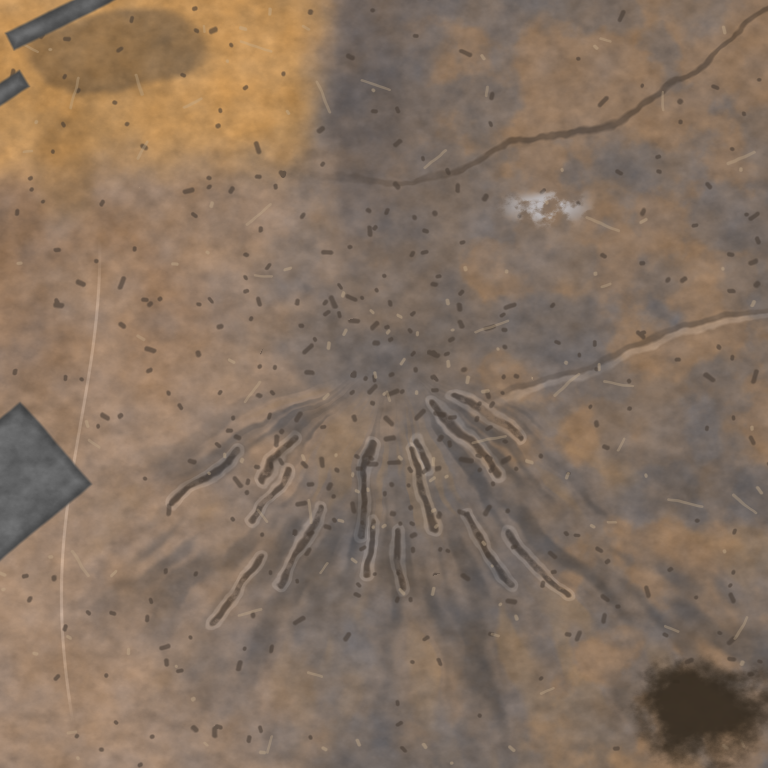
Reproduce this texture procedurally as a Shadertoy shader.

```glsl
float hash(vec2 p) {
    vec3 q = fract(vec3(p.xyx) * 0.1031);
    q += dot(q, q.yzx + 33.33);
    return fract((q.x + q.y) * q.z);
}

float noise(vec2 p) {
    vec2 i = floor(p), f = fract(p);
    f = f * f * (3.0 - 2.0 * f);
    return mix(mix(hash(i), hash(i + vec2(1, 0)), f.x),
               mix(hash(i + vec2(0, 1)), hash(i + 1.0), f.x), f.y);
}

float fbm(vec2 p) {
    float sum = 0.0, amp = 0.5;
    for (int i = 0; i < 5; i++) {
        sum += amp * noise(p);
        p = mat2(1.6, 1.2, -1.2, 1.6) * p + 17.3;
        amp *= 0.5;
    }
    return sum / 0.97;
}

float segment(vec2 p, vec2 a, vec2 b) {
    vec2 d = b - a;
    return length(p - a - d * clamp(dot(p - a, d) / dot(d, d), 0.0, 1.0));
}

float stroke(float d, float width) {
    return 1.0 - smoothstep(width * 0.3, width, d);
}

// Signed distance to a box rotated by an angle
float slab(vec2 p, vec2 halfSize, float angle) {
    float c = cos(angle), s = sin(angle);
    vec2 q = abs(mat2(c, -s, s, c) * p) - halfSize;
    return length(max(q, 0.0)) + min(max(q.x, q.y), 0.0);
}

// Short randomly turned marks, one per chosen grid cell
float marks(vec2 p, float cells, float density, float len, float width) {
    vec2 id = floor(p * cells), f = fract(p * cells) - 0.5;
    f -= 0.4 * (vec2(hash(id + 3.1), hash(id + 7.7)) - 0.5);
    float turn = 6.283 * hash(id + 21.0);
    vec2 dir = vec2(cos(turn), sin(turn)) * len * hash(id + 40.0);
    return stroke(segment(f, -dir, dir), width) * step(hash(id + 60.0), density);
}

void mainImage(out vec4 fragColor, in vec2 fragCoord) {
    vec2 uv = fragCoord / iResolution.xy;
    vec2 warp = vec2(fbm(uv * 9.0), fbm(uv * 9.0 + 50.0)) - 0.5;
    vec2 p = uv + 0.05 * warp;
    float broad = fbm(uv * 5.0 + 4.0), blotch = fbm(uv * 14.0 + 30.0);
    float grain = fbm(uv * vec2(60, 75));

    // Warm left side, grey middle, brown right side
    vec3 col = mix(vec3(0.61, 0.51, 0.43), vec3(0.485, 0.43, 0.39),
                   smoothstep(0.24, 0.46, p.x + 0.35 * (broad - 0.5) + 0.06 * (0.5 - uv.y)));
    float brown = smoothstep(0.46, 0.62, blotch + 0.25 * (uv.x - 0.6));
    col = mix(col, vec3(0.57, 0.45, 0.34), 0.6 * brown * smoothstep(0.45, 0.8, p.x + 0.2 * uv.y));
    col = mix(col, vec3(0.55, 0.43, 0.33), 0.6 * smoothstep(0.5, 0.65, broad)
              * smoothstep(0.4, 0.6, uv.y) * (1.0 - smoothstep(0.2, 0.4, uv.x)));
    col = mix(col, vec3(0.41, 0.39, 0.385), 0.45 * smoothstep(0.48, 0.66, fbm(uv * 11.0 + 80.0))
              * smoothstep(0.22, 0.45, uv.x));

    // Sunlit ochre corner beside a soft dark band
    float sun = smoothstep(0.74, 0.84, p.y + 0.04 * (blotch - 0.5))
              * (1.0 - smoothstep(0.39, 0.45, p.x + 0.3 * max(0.86 - p.y, 0.0)));
    col = mix(col, vec3(0.75, 0.565, 0.345), 0.9 * sun);
    float band = smoothstep(0.42, 0.46, p.x) * (1.0 - smoothstep(0.47, 0.62, p.x));
    col = mix(col, vec3(0.39, 0.355, 0.34), 0.6 * band * smoothstep(0.55, 0.8, uv.y));
    float shade = length((p - vec2(0.15, 0.935)) / vec2(0.13, 0.05));
    col = mix(col, vec3(0.5, 0.4, 0.29), 0.75 * (1.0 - smoothstep(0.8, 1.05, shade)));
    float damp = length((p - vec2(0.09, 0.79)) / vec2(0.05, 0.09));
    col = mix(col, vec3(0.54, 0.4, 0.24), 0.5 * (1.0 - smoothstep(0.5, 1.2, damp)));

    // Streaks fanning downward from a hub
    vec2 ray = p - vec2(0.51, 0.54);
    float radius = length(ray), angle = atan(ray.x, -ray.y);
    float fan = smoothstep(0.04, 0.16, radius) * (1.0 - smoothstep(0.9, 1.4, abs(angle)))
              * (1.0 - smoothstep(0.25, 0.65, radius - 0.35 * max(angle, 0.0)));
    float streak = noise(vec2(angle * 10.0 + 20.0, radius * 7.0)) * 0.65
                 + noise(vec2(angle * 27.0 + 60.0, radius * 15.0)) * 0.35;
    col = mix(col, vec3(0.34, 0.315, 0.30), 0.75 * fan * smoothstep(0.48, 0.78, streak));
    col = mix(col, vec3(0.59, 0.48, 0.36), 0.4 * fan * (1.0 - smoothstep(0.25, 0.42, streak)));
    for (float i = 0.0; i < 14.0; i++) {
        float a = -1.0 + 2.0 * (i + hash(vec2(i, 5))) / 14.0;
        vec2 dir = vec2(sin(a), -cos(a));
        float start = 0.08 + 0.24 * hash(vec2(i, 9));
        float d = segment(ray, dir * start, dir * (start + 0.03 + 0.1 * hash(vec2(i, 12))));
        col = mix(col, vec3(0.25, 0.215, 0.19), 0.65 * stroke(d, 0.006) * smoothstep(0.25, 0.55, grain));
        col += 0.07 * stroke(abs(d - 0.007), 0.004);
    }

    // Long wandering creases with a pale lower lip
    float x = uv.x;
    float upper = uv.y - 0.775 - 0.8 * pow(max(x - 0.5, 0.0), 2.0) - 0.25 * warp.y * 0.3;
    float lower = uv.y - 0.49 - 0.29 * (x - 0.64) - 0.05 * warp.x;
    float upperSpan = smoothstep(0.3, 0.65, x) * (0.5 + blotch);
    float lowerSpan = smoothstep(0.6, 0.7, x) * (0.4 + blotch);
    col = mix(col, vec3(0.32, 0.27, 0.23), 0.6 * upperSpan * stroke(abs(upper), 0.007));
    col = mix(col, vec3(0.36, 0.31, 0.27), 0.55 * lowerSpan * stroke(abs(lower), 0.006));
    col += 0.08 * lowerSpan * stroke(abs(lower + 0.008), 0.006);
    float hairline = abs(x - 0.105 + 0.025 * sin(uv.y * 7.0));
    col += 0.1 * stroke(hairline, 0.003) * smoothstep(0.05, 0.12, uv.y) * (1.0 - smoothstep(0.6, 0.7, uv.y));

    // Surface grain, pits, scratches and chips
    col *= 1.0 + 0.28 * (grain - 0.5) + 0.2 * (blotch - 0.5);
    col += vec3(0.05, 0.0, -0.06) * (fbm(uv * 24.0 + 9.0) - 0.5);
    float hub = 1.0 - smoothstep(0.05, 0.3, length(uv - vec2(0.5, 0.45)));
    vec2 q = uv + 0.02 * warp;
    float pits = marks(q, 34.0, 0.08 + 0.3 * hub, 0.22, 0.16) + marks(q + 0.37, 60.0, 0.06 + 0.12 * hub, 0.15, 0.24);
    col = mix(col, vec3(0.27, 0.23, 0.20), 0.6 * min(pits, 1.0));
    float scratches = marks(q + 0.7, 13.0, 0.2 + 0.4 * sun, 0.3, 0.035);
    float chips = marks(q + 0.13, 48.0, 0.03 + 0.15 * hub, 0.18, 0.16);
    col = mix(col, vec3(0.75, 0.66, 0.54), 0.35 * scratches + 0.45 * chips * (1.0 - scratches));

    // Pale scuff and dark stain
    float scuff = length((p - vec2(0.71, 0.735)) / vec2(0.07, 0.025));
    col = mix(col, vec3(0.72, 0.7, 0.7), (1.0 - smoothstep(0.3, 1.1, scuff)) * smoothstep(0.4, 0.68, grain));
    float stain = length((uv + 0.1 * warp - vec2(0.92, 0.055)) / vec2(0.075, 0.06));
    col = mix(col, vec3(0.2, 0.165, 0.125), 0.9 * (1.0 - smoothstep(0.55, 1.25, stain + 0.5 * (grain - 0.5))));

    // Slate tiles along the left edge
    vec2 edge = uv + 0.008 * warp;
    float tile = slab(edge - vec2(-0.02, 0.345), vec2(0.12, 0.07), 0.7);
    tile = min(tile, slab(edge - vec2(0.085, 0.982), vec2(0.08, 0.012), 0.45));
    tile = min(tile, slab(edge - vec2(-0.01, 0.87), vec2(0.05, 0.012), 0.6));
    vec3 slate = vec3(0.39, 0.39, 0.39) * (0.8 + 0.4 * grain);
    slate *= 0.75 + 0.25 * smoothstep(0.0, 0.012, -tile);
    col = mix(col, slate, 1.0 - smoothstep(-0.002, 0.003, tile));

    fragColor = vec4(clamp(col, 0.0, 1.0), 1.0);
}
```
